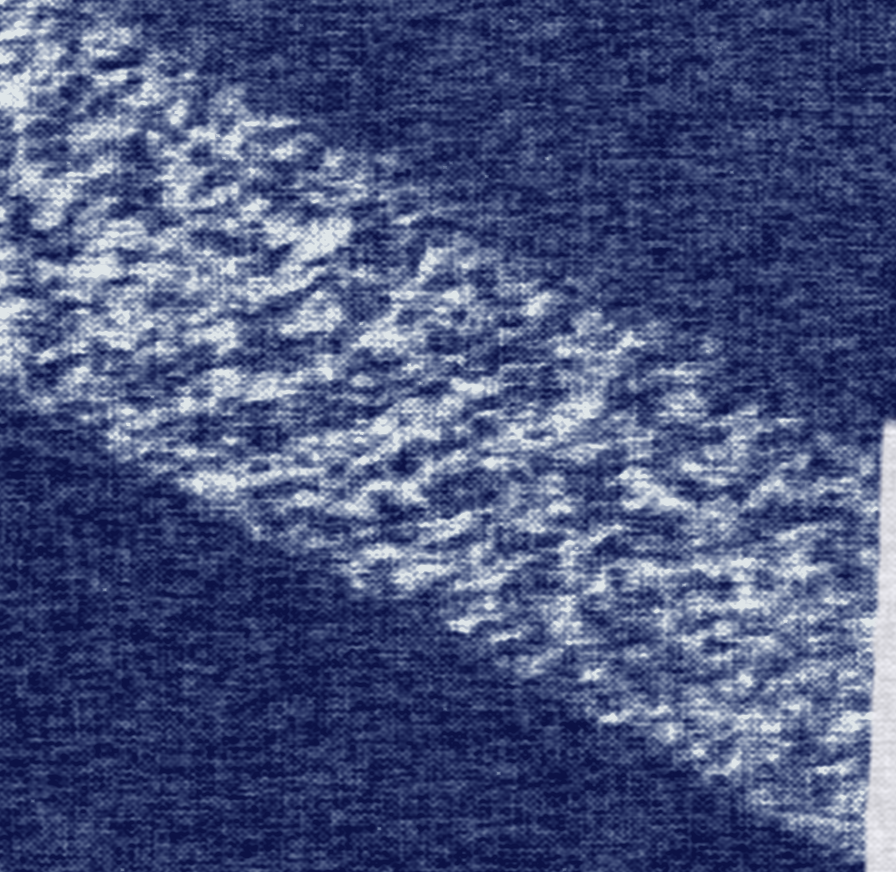
This texture is drawn by a Shadertoy shader. Its source:

```glsl
// Indigo resist-dyed cloth: a slanting band of pale, streaky blotches between
// two dark fields, with an undyed strip at the right. Layered value noise makes
// the dye; noise stretched along each thread direction makes the woven grain.

#define THREADS 235.0          // threads across the canvas
#define WEAVE 0.56             // contrast of the threads
#define TILT 0.20              // upward slope of the streaks
#define BLOTCH vec2(35.0, 62.0) // streaks per canvas, across and up
#define UPPER vec2(1.075, -0.595) // upper band edge: height at left, slope
#define LOWER vec2(0.545, -0.565) // lower band edge: height at left, slope
#define DEEP vec3(0.07, 0.10, 0.30)
#define RISE vec3(0.40, 0.50, 0.48)
#define BLOOM vec3(0.35, 0.25, 0.10)
#define UNDYED vec3(0.86, 0.86, 0.885)

float hash(vec2 p) {
    vec3 h = fract(vec3(p.xyx) * 0.1031);
    h += dot(h, h.yzx + 33.33);
    return fract((h.x + h.y) * h.z);
}

float noise(vec2 p) {
    vec2 i = floor(p), f = fract(p);
    f = f * f * (3.0 - 2.0 * f);
    return mix(mix(hash(i), hash(i + vec2(1, 0)), f.x),
               mix(hash(i + vec2(0, 1)), hash(i + vec2(1, 1)), f.x), f.y);
}

float fbm(vec2 p) {
    float sum = 0.0, amp = 0.5;
    for (int i = 0; i < 4; i++) {
        sum += amp * noise(p);
        p = p * 2.03 + 17.3;
        amp *= 0.5;
    }
    return sum / 0.9375;
}

// Uneven threads in both directions, short dashes and an over-under weave.
float threadGrain(vec2 uv) {
    vec2 w = uv + 0.006 * vec2(noise(uv * 8.0), noise(uv * 8.0 + 31.0));
    float weft = noise(w * vec2(42.0, THREADS)) - 0.5;
    float warp = noise(w * vec2(THREADS, 36.0) + 71.0) - 0.5;
    float dash = noise(w * vec2(0.62, 1.1) * THREADS + 19.0) - 0.5;
    vec2 phase = w * THREADS;
    vec2 rate = fwidth(phase);
    float fade = 1.0 - smoothstep(0.5, 1.0, max(rate.x, rate.y));
    float knots = sin(phase.x * 3.14159) * sin(phase.y * 3.14159) * fade;
    knots *= 0.4 + 0.9 * noise(uv * 60.0 + 5.0);
    return 0.8 * weft + 0.5 * warp + 0.85 * dash + 0.22 * knots;
}

// Short streaks, bent by a coarser noise.
float streaks(vec2 uv) {
    vec2 bend = vec2(fbm(uv * 24.0), fbm(uv * 24.0 + 43.0)) - 0.5;
    vec2 q = vec2(uv.x, uv.y - TILT * uv.x) + 0.026 * bend;
    float body = noise(q * BLOTCH);
    float fine = noise(q * BLOTCH * 1.8 + 9.0);
    float broad = noise(q * BLOTCH * 0.4 + 5.0);
    float ridge = 1.0 - abs(2.0 * noise(q * BLOTCH * 0.75 + 27.0) - 1.0);
    return 0.46 * body + 0.25 * fine + 0.10 * broad + 0.19 * ridge;
}

void mainImage(out vec4 fragColor, in vec2 fragCoord) {
    vec2 uv = fragCoord / iResolution.xy;
    float grain = threadGrain(uv);

    // Dark fields: lighter at upper right, with soft folds and wear
    float folds = noise(vec2(uv.x * 17.0, uv.y * 2.0)) - 0.5;
    float wear = fbm(uv * vec2(9.0, 24.0) + 13.0) - 0.5;
    float fieldTone = 0.125 + 0.07 * smoothstep(-0.1, 0.4, uv.x + uv.y - 0.9);
    fieldTone += 0.06 * folds + 0.12 * wear;

    // Band: long feather above, crisper and scalloped below
    float ragged = fbm(uv * vec2(28.0, 38.0) + 3.0) - 0.5;
    float below = UPPER.x + UPPER.y * uv.x - uv.y + 0.045 * ragged;
    float above = uv.y - LOWER.x - LOWER.y * uv.x + 0.03 * ragged;
    float cover = smoothstep(-0.045, 0.075, below) * smoothstep(-0.014, 0.025, above);

    // Blotches: strong at left, paler and softer at lower right
    float haze = smoothstep(0.62, 0.95, uv.x) * smoothstep(0.55, 0.2, uv.y);
    float left = smoothstep(0.45, 0.0, uv.x);
    float level = streaks(uv) - 0.12 * (1.0 - cover) + 0.04 * left;
    float blotch = smoothstep(0.32, 0.78, level);
    float gap = 0.23 + 0.15 * haze + 0.06 * folds;
    float bandTone = mix(gap, 0.95 - 0.1 * haze, blotch);
    bandTone += 0.16 * smoothstep(0.022, 0.0, uv.x);
    bandTone += 0.14 * smoothstep(0.91, 0.99, uv.x) * smoothstep(0.5, 0.2, uv.y);
    float tone = mix(fieldTone, bandTone, cover);

    // Threads and sparse pale slubs
    tone += WEAVE * grain * mix(0.8, 0.9, cover);
    vec2 slubCell = uv * vec2(150.0, 190.0);
    float slub = step(0.9985, hash(floor(slubCell)));
    vec2 slubPos = abs(fract(slubCell) - 0.5);
    tone += 0.3 * slub * smoothstep(0.5, 0.1, max(slubPos.x, slubPos.y));
    tone = clamp(tone, -0.06, 1.05);
    vec3 color = DEEP + RISE * tone + BLOOM * tone * tone;

    // Undyed strip, leaning slightly and ending halfway up
    float stripEdge = 0.963 + 0.045 * uv.y + 0.006 * (noise(uv * 30.0) - 0.5);
    float strip = smoothstep(-0.004, 0.005, uv.x - stripEdge);
    strip *= smoothstep(0.527, 0.505, uv.y);
    color = mix(color, UNDYED + 0.09 * grain, strip);

    fragColor = vec4(clamp(color, 0.0, 1.0), 1.0);
}
```
